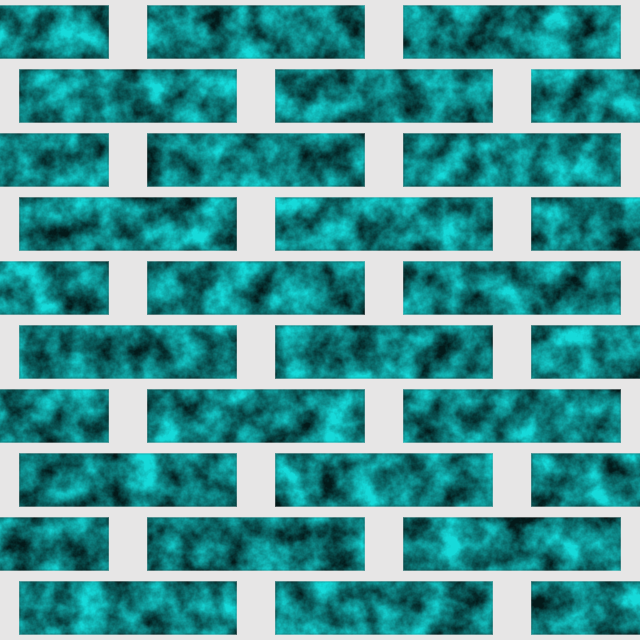
Write a three.js fragment shader that draws this pattern.

```glsl
// Running-bond wall of long mottled teal bricks with wide pale joints.
varying vec2 vUv;

vec2 hash2(vec2 p) {
  vec2 q = vec2(dot(p, vec2(127.1, 311.7)), dot(p, vec2(269.5, 183.3)));
  return fract(sin(q) * 43758.55);
}

// Dot product of a random unit gradient with the offset from its corner
float cornerSlope(vec2 corner, vec2 offset) {
  float angle = 6.28319 * hash2(corner).x;
  return dot(vec2(cos(angle), sin(angle)), offset);
}

float gradientNoise(vec2 p) {
  vec2 i = floor(p), f = fract(p);
  vec2 u = f * f * f * (f * (f * 6.0 - 15.0) + 10.0);
  vec2 e = vec2(1.0, 0.0);
  float low = mix(cornerSlope(i, f), cornerSlope(i + e, f - e), u.x);
  float high = mix(cornerSlope(i + e.yx, f - e.yx), cornerSlope(i + e.xx, f - e.xx), u.x);
  return mix(low, high, u.y);
}

// Octaves are rotated against each other to hide the lattice
float mottling(vec2 p) {
  float sum = 0.0, amplitude = 1.0;
  for (int octave = 0; octave < 5; octave++) {
    sum += amplitude * gradientNoise(p);
    p = mat2(1.6, 1.2, -1.2, 1.6) * p + 17.3;
    amplitude *= 0.55;
  }
  return sum;
}

float boxDistance(vec2 p, vec2 halfSize) {
  vec2 d = abs(p) - halfSize;
  return length(max(d, 0.0)) + min(max(d.x, d.y), 0.0);
}

void main() {
  // Ten courses of 2.5 bricks, every other course shifted by half
  vec2 grid = vUv * vec2(2.5, 10.0);
  grid.x += 0.5 * mod(floor(grid.y), 2.0);
  vec2 brickId = floor(grid);
  vec2 local = (fract(grid) - 0.5) * vec2(0.4, 0.1);

  // Brick outline
  float edge = boxDistance(local, vec2(0.17, 0.04167));
  float coverage = clamp(0.5 - edge / fwidth(vUv.x), 0.0, 1.0);

  // Cloudy glaze, sampled from a different place for each brick
  float shade = 0.49 + 0.58 * mottling(local * 19.0 + 60.0 * hash2(brickId + 3.0));
  shade = clamp(shade, 0.1, 0.85);
  shade *= mix(0.85, 1.0, smoothstep(0.0, 0.004, -edge));

  vec3 brick = shade * vec3(0.1, 1.0, 1.0);
  vec3 joint = vec3(0.905, 0.902, 0.902);
  gl_FragColor = vec4(mix(joint, brick, coverage), 1.0);
}
```
